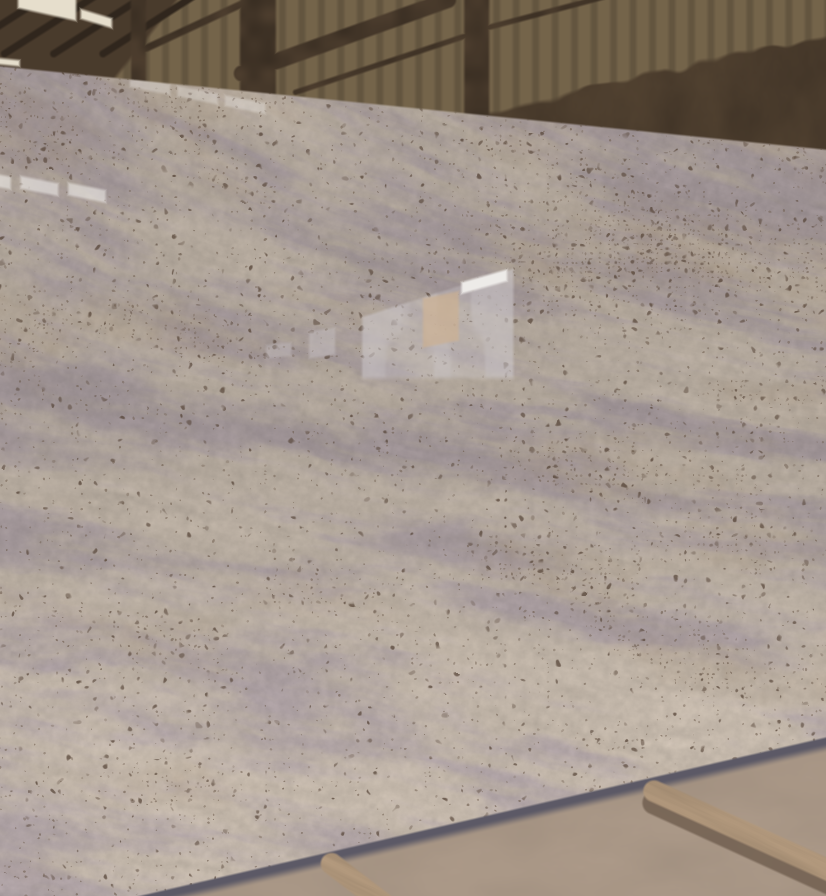
Reproduce this texture procedurally as a Shadertoy shader.

```glsl
// A polished pale granite slab leaning in a dim warehouse, above a dusty floor.
// Stretched noise makes the lavender veins, jittered cells the dark specks;
// soft boxes and bars make reflections, girders and timber.

float hash(vec2 p) {
    vec3 q = fract(p.xyx * 0.1031);
    q += dot(q, q.yzx + 33.33);
    return fract((q.x + q.y) * q.z);
}

float noise(vec2 p) {
    vec2 i = floor(p), f = fract(p);
    f = f * f * (3.0 - 2.0 * f);
    return mix(mix(hash(i), hash(i + vec2(1, 0)), f.x),
               mix(hash(i + vec2(0, 1)), hash(i + vec2(1, 1)), f.x), f.y);
}

float fbm(vec2 p) {
    float sum = 0.0, amp = 0.5;
    for (int i = 0; i < 5; i++) {
        sum += amp * noise(p);
        p = mat2(1.9, 0.36, -0.36, 1.9) * p + 17.3;
        amp *= 0.5;
    }
    return sum;
}

// Soft coverage of a signed distance
float cover(float d, float soft) { return smoothstep(soft, -soft, d); }

// Box whose top and bottom climb with the given tilt
float box(vec2 p, vec2 lo, vec2 size, float tilt) {
    p.y -= tilt * (p.x - lo.x);
    vec2 d = abs(p - lo - 0.5 * size) - 0.5 * size;
    return cover(max(d.x, d.y), 0.0025);
}

float bar(vec2 p, vec2 a, vec2 b, float radius) {
    vec2 ab = b - a;
    float t = clamp(dot(p - a, ab) / dot(ab, ab), 0.0, 1.0);
    return cover(length(p - a - ab * t) - radius, 0.0018);
}

// Irregular dark grains, one candidate per cell
float specks(vec2 p, float cells, float density) {
    vec2 q = p * cells + 0.5 * vec2(noise(p * 160.0), noise(p * 160.0 + 40.0));
    vec2 id = floor(q);
    vec2 centre = 0.3 + 0.4 * vec2(hash(id + 3.1), hash(id + 8.7));
    float radius = mix(0.1, 0.27, hash(id + 21.0));
    float grain = cover(length(fract(q) - centre) - radius, 0.12);
    return grain * step(hash(id + 55.0), density) * mix(0.35, 1.0, hash(id + 71.0));
}

vec3 warehouse(vec2 p) {
    vec3 dark = vec3(0.25, 0.20, 0.15);
    float rib = abs(fract(p.x * 46.0) - 0.5);
    vec3 col = vec3(0.43, 0.37, 0.275) * (0.9 + 0.16 * smoothstep(0.05, 0.3, rib));
    // Stained lower wall on the right
    float stain = p.y - 0.876 - 0.226 * (p.x - 0.547) + 0.012 * (noise(p * 50.0) - 0.5);
    vec3 stained = mix(dark, vec3(0.37, 0.30, 0.22), fbm(p * vec2(28, 16)) * 0.7);
    col = mix(col, stained, cover(stain, 0.003) * step(0.54, p.x));
    // Roof rafters and skylights
    col = mix(col, dark * 1.15, cover(p.x - 0.15 + 0.8 * (0.94 - p.y), 0.004));
    for (float x = -0.05; x < 0.12; x += 0.055)
        col = mix(col, dark * 0.75, bar(p, vec2(x, 0.94), vec2(x + 0.11, 1.01), 0.004));
    float sky = max(box(p, vec2(0.02, 0.991), vec2(0.065, 0.03), -0.22),
                    box(p, vec2(0.09, 0.979), vec2(0.035, 0.011), -0.3));
    sky = max(sky, box(p, vec2(-0.01, 0.929), vec2(0.032, 0.007), -0.1));
    col = mix(col, vec3(0.9, 0.87, 0.8), sky);
    // Girders and columns
    float steel = bar(p, vec2(0.15, 0.94), vec2(0.29, 1.005), 0.004);
    steel = max(steel, bar(p, vec2(0.27, 0.918), vec2(0.5, 1.0), 0.009));
    steel = max(steel, bar(p, vec2(0.33, 0.897), vec2(0.52, 0.96), 0.003));
    steel = max(steel, bar(p, vec2(0.54, 0.968), vec2(0.68, 1.005), 0.003));
    steel = max(steel, box(p, vec2(0.146, 0.8), vec2(0.017, 0.3), 0.0));
    steel = max(steel, box(p, vec2(0.268, 0.8), vec2(0.04, 0.3), 0.0));
    steel = max(steel, box(p, vec2(0.518, 0.8), vec2(0.028, 0.3), 0.0));
    return mix(col, dark * (0.9 + 0.3 * noise(p * 60.0)), steel);
}

vec3 granite(vec2 p) {
    // Veins fall to the right, steeper toward the top
    vec2 flow = p + vec2(0, p.x * (0.16 + 0.32 * smoothstep(0.3, 0.95, p.y)));
    flow += 0.035 * (vec2(fbm(p * 7.0), fbm(p * 7.0 + 31.0)) - 0.5);
    float fine = fbm(flow * vec2(16, 75));
    float vein = smoothstep(0.37, 0.65, 0.65 * fbm(flow * vec2(4, 17) + 5.0) + 0.35 * fine);
    vec3 col = mix(vec3(0.735, 0.69, 0.64), vec3(0.635, 0.59, 0.60), vein);
    col *= mix(1.05, 0.96, smoothstep(0.1, 0.55, p.y));
    col *= 1.0 + 0.11 * (fbm(p * 130.0) - 0.5) + 0.12 * (fine - 0.5);
    // Rusty drifts and dark grains, thickest in one patch
    vec2 away = (p - vec2(0.7, 0.72)) * vec2(7, 15);
    float cluster = exp(-dot(away, away));
    float drift = smoothstep(0.45, 0.7, fbm(flow * vec2(5, 13) + 60.0));
    col = mix(col, vec3(0.60, 0.51, 0.40), (0.25 * drift + 0.2 * cluster) * fbm(p * 70.0));
    float density = 0.1 + 0.22 * drift + 0.4 * cluster;
    col = mix(col, vec3(0.33, 0.26, 0.21), 0.75 * specks(p, 105.0, density));
    return mix(col, vec3(0.42, 0.35, 0.29), 0.6 * specks(p + 4.7, 190.0, density));
}

vec3 reflections(vec3 col, vec2 p) {
    float pane = box(p, vec2(0.404, 0.5), vec2(0.169, 0.146), 0.32) * smoothstep(0.574, 0.582, p.y);
    pane *= 0.6 + 0.4 * smoothstep(0.3, 0.6, noise(p * vec2(75, 12)));
    pane += 0.7 * box(p, vec2(0.345, 0.6), vec2(0.029, 0.03), 0.15);
    pane += 0.6 * box(p, vec2(0.297, 0.6), vec2(0.028, 0.015), 0.1);
    col = mix(col, vec3(0.80, 0.78, 0.79), 0.6 * pane);
    col = mix(col, vec3(0.80, 0.69, 0.57), 0.7 * box(p, vec2(0.472, 0.612), vec2(0.04, 0.055), 0.2));
    float lamp = box(p, vec2(0.515, 0.672), vec2(0.051, 0.013), 0.28);
    for (float x = 0.0; x < 0.12; x += 0.053) {
        lamp += 0.6 * box(p, vec2(x - 0.03, 0.797 - 0.14 * x), vec2(0.042, 0.014), -0.2);
        lamp += 0.35 * box(p, vec2(x + 0.145, 0.903 - 0.2 * x), vec2(0.045, 0.012), -0.2);
    }
    return mix(col, vec3(0.93, 0.92, 0.91), min(lamp, 1.0));
}

void mainImage(out vec4 fragColor, in vec2 fragCoord) {
    vec2 p = fragCoord / iResolution.y;
    float top = p.y - 0.926 + 0.101 * p.x, base = p.y - 0.231 * (p.x - 0.156);
    vec3 col = mix(warehouse(p), reflections(granite(p), p), cover(top, 0.0018));
    // Floor, slab shadow and timber supports
    vec3 ground = vec3(0.655, 0.585, 0.52) * (0.96 + 0.08 * fbm(p * vec2(12, 25)));
    ground = mix(vec3(0.36, 0.35, 0.40), ground, smoothstep(0.006, 0.018, -base));
    col = mix(col, ground, cover(base, 0.0018));
    float timber = bar(p, vec2(0.73, 0.117), vec2(0.94, 0.022), 0.012);
    timber = max(timber, bar(p, vec2(0.37, 0.036), vec2(0.43, -0.01), 0.012));
    col = mix(col, vec3(0.43, 0.36, 0.30), 0.8 * bar(p, vec2(0.73, 0.104), vec2(0.94, 0.008), 0.013));
    vec3 wood = vec3(0.70, 0.60, 0.49) * (0.88 + 0.2 * fbm(vec2(p.x * 8.0, (p.y + 0.47 * p.x) * 110.0)));
    fragColor = vec4(mix(col, wood, timber), 1.0);
}
```
